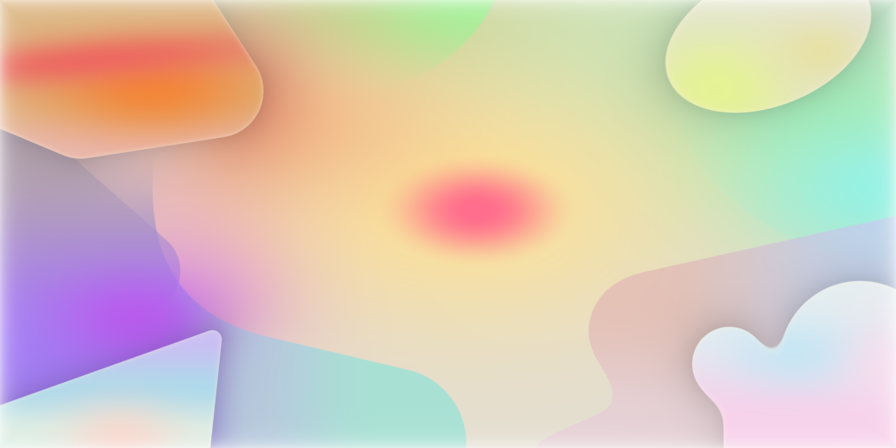
Give the GLSL for this background, as a Shadertoy shader.

```glsl
#define SHADOW 0.13
#define SHADOW_SIZE 0.035
#define RIM 0.35
#define RIM_WIDTH 0.004
#define BORDER 0.55
#define BORDER_WIDTH 0.018

// Soft elliptical falloff
float glow(vec2 p, vec2 centre, vec2 radius) {
    vec2 q = (p - centre) / radius;
    return exp(-dot(q, q));
}

void paint(inout vec3 col, vec3 tint, float amount) {
    col = mix(col, tint, amount);
}

float smin(float a, float b, float k) {
    float h = max(k - abs(a - b), 0.0) / k;
    return min(a, b) - 0.25 * k * h * h;
}

float segment(vec2 p, vec2 a, vec2 b) {
    vec2 e = b - a, w = p - a;
    return length(w - e * clamp(dot(w, e) / dot(e, e), 0.0, 1.0));
}

// Convex quad, counter-clockwise, with rounded corners
float roundQuad(vec2 p, vec2 a, vec2 b, vec2 c, vec2 d, float r) {
    vec2 v[4] = vec2[4](a, b, c, d);
    float dist = 1e3;
    bool inside = true;
    for (int i = 0; i < 4; i++) {
        vec2 s = v[i], t = v[(i + 1) % 4];
        vec2 e = t - s, w = p - s;
        dist = min(dist, segment(p, s, t));
        inside = inside && e.x * w.y - e.y * w.x > 0.0;
    }
    return (inside ? -dist : dist) - r;
}

float cover(float d) {
    float px = 1.0 / iResolution.y;
    return 1.0 - smoothstep(-px, px, d);
}

// Opaque sheet with a shadow outside and a pale rim
void sheet(inout vec3 col, vec3 fill, float d) {
    col *= 1.0 - SHADOW * exp(-max(d, 0.0) / SHADOW_SIZE);
    fill = mix(fill, vec3(1.0, 0.96, 0.88), RIM * exp(-abs(d) / RIM_WIDTH));
    col = mix(col, fill, cover(d));
}

vec3 backdrop(vec2 p) {
    vec3 col = vec3(0.89, 0.87, 0.82);
    paint(col, vec3(0.81, 0.89, 0.74), glow(p, vec2(1.30, 0.92), vec2(0.55, 0.32)));
    paint(col, vec3(0.76, 0.82, 0.56), glow(p, vec2(0.80, 1.00), vec2(0.36, 0.22)));
    paint(col, vec3(0.66, 0.92, 0.67), glow(p, vec2(1.83, 0.74), vec2(0.36, 0.24)));
    paint(col, vec3(0.56, 0.95, 0.92), glow(p, vec2(1.96, 0.58), vec2(0.25, 0.14)));
    paint(col, vec3(0.68, 0.62, 0.66), glow(p, vec2(0.00, 0.60), vec2(0.36, 0.25)));
    paint(col, vec3(0.90, 0.71, 0.78), glow(p, vec2(0.45, 0.48), vec2(0.30, 0.28)));
    paint(col, vec3(0.87, 0.60, 0.88), 0.8 * glow(p, vec2(0.46, 0.36), vec2(0.18, 0.14)));
    paint(col, vec3(0.99, 0.88, 0.59), glow(p, vec2(1.04, 0.55), vec2(0.48, 0.28)));
    paint(col, vec3(0.96, 0.75, 0.54), 0.85 * glow(p, vec2(0.70, 0.72), vec2(0.28, 0.17)));
    paint(col, vec3(0.90, 0.52, 0.42), 0.75 * glow(p, vec2(0.54, 0.79), vec2(0.15, 0.17)));
    // Hot core
    float core = length((p - vec2(1.065, 0.53)) / vec2(0.22, 0.125));
    paint(col, vec3(1.0, 0.43, 0.55), 1.0 - smoothstep(0.1, 1.05, core));
    return col;
}

// Large translucent areas behind the sheets
void veils(inout vec3 col, vec2 p) {
    float green = length(p - vec2(0.78, 1.156)) - 0.36;
    paint(col, vec3(0.60, 0.96, 0.58), cover(green) * 0.8 * glow(p, vec2(1.05, 1.0), vec2(0.22, 0.13)));

    float cyan = length(p - vec2(1.99, 0.953)) - 0.534;
    paint(col, vec3(0.62, 0.94, 0.84), 0.28 * cover(cyan) * smoothstep(1.45, 1.8, p.x));

    float cool = segment(p, vec2(0.26, 0.154), vec2(0.872, 0.01)) - 0.169;
    cool = smin(cool, p.x - 0.341, 0.26);
    vec3 shade = mix(vec3(0.64, 0.50, 0.96), vec3(0.72, 0.65, 0.72), smoothstep(0.2, 0.65, p.y));
    paint(shade, vec3(0.72, 0.79, 0.87), smoothstep(0.36, 0.56, p.x));
    paint(shade, vec3(0.66, 0.88, 0.83), smoothstep(0.55, 0.85, p.x));
    paint(col, shade, cover(cool) * (1.0 - smoothstep(0.45, 0.68, p.y)));

    float violet = roundQuad(p, vec2(0.3125, 0.396), vec2(-0.2, 0.85), vec2(-0.3, 0.4), vec2(0.0, 0.1), 0.09);
    shade = mix(vec3(0.65, 0.48, 0.95), vec3(0.69, 0.63, 0.69), smoothstep(0.25, 0.66, p.y));
    paint(col, shade, 0.65 * cover(violet) * smoothstep(0.24, 0.36, p.y));
    paint(col, vec3(0.74, 0.34, 0.94), 0.85 * glow(p, vec2(0.30, 0.29), vec2(0.17, 0.10)));

    float slope = p.y - 0.518 - 0.2226 * (p.x - 2.0);
    float bulge = (p.y - 0.12) / 0.08;
    float side = 1.31 + 0.057 * exp(-bulge * bulge) - 0.12 * (1.0 - smoothstep(0.0, 0.1, p.y)) - p.x;
    float rose = -smin(-slope, -side, 0.13);
    shade = mix(vec3(0.89, 0.74, 0.71), vec3(0.76, 0.81, 0.93), smoothstep(1.45, 1.95, p.x));
    paint(shade, vec3(0.90, 0.81, 0.84), 1.0 - smoothstep(0.05, 0.32, p.y));
    paint(col, shade, 0.85 * cover(rose));
}

void sheets(inout vec3 col, vec2 p) {
    // Warm sheet, upper left
    vec3 fill = mix(vec3(0.91, 0.73, 0.70), vec3(0.86, 0.72, 0.52), smoothstep(0.66, 0.80, p.y));
    paint(fill, vec3(0.95, 0.53, 0.22), glow(p, vec2(0.34, 0.80), vec2(0.24, 0.10)));
    paint(fill, vec3(0.93, 0.39, 0.38), 0.9 * glow(p, vec2(0.20, 0.865 + 0.08 * (p.x - 0.2)), vec2(0.42, 0.05)));
    sheet(col, fill, roundQuad(p, vec2(0.484, 0.797), vec2(0.30, 1.08), vec2(-0.13, 0.88), vec2(0.18, 0.75), 0.104));

    // Cream oval, upper right
    vec2 q = mat2(0.927, -0.375, 0.375, 0.927) * (p - vec2(1.715, 0.914)) / vec2(0.24, 0.15);
    fill = mix(vec3(0.89, 0.89, 0.82), vec3(0.90, 0.95, 0.58), glow(p, vec2(1.60, 0.80), vec2(0.18, 0.13)));
    paint(fill, vec3(0.91, 0.88, 0.62), 0.8 * glow(p, vec2(1.83, 0.885), vec2(0.10, 0.07)));
    sheet(col, fill, (length(q) - 1.0) * 0.17);

    // Pale wedge, lower left
    fill = mix(vec3(0.86, 0.93, 0.89), vec3(0.68, 0.85, 0.92), smoothstep(0.03, 0.14, p.y));
    paint(fill, vec3(0.79, 0.75, 0.95), smoothstep(0.13, 0.24, p.y));
    paint(fill, vec3(0.97, 0.84, 0.80), glow(p, vec2(0.27, 0.01), vec2(0.12, 0.09)));
    sheet(col, fill, roundQuad(p, vec2(0.474, 0.242), vec2(-0.2, 0.002), vec2(-0.2, -0.1), vec2(0.438, -0.1), 0.021));

    // Cloud, lower right
    float cloud = smin(length(p - vec2(1.92, 0.193)) - 0.18, length(p - vec2(1.628, 0.1875)) - 0.083, 0.06);
    cloud = smin(cloud, max(1.615 - p.x, p.y - 0.19), 0.06);
    fill = mix(vec3(0.97, 0.82, 0.92), vec3(0.90, 0.93, 0.94), smoothstep(0.07, 0.28, p.y));
    paint(fill, vec3(0.76, 0.90, 0.96), 0.85 * glow(p, vec2(1.78, 0.21), vec2(0.16, 0.08)));
    paint(fill, vec3(0.97, 0.86, 0.93), 0.8 * glow(p, vec2(1.98, 0.19), vec2(0.10, 0.10)));
    sheet(col, fill, cloud);
}

void mainImage(out vec4 fragColor, in vec2 fragCoord) {
    vec2 size = vec2(2.0, 1.0);
    vec2 p = size * fragCoord / iResolution.xy;
    vec3 col = backdrop(p);
    veils(col, p);
    sheets(col, p);
    // White frame
    vec2 inset = min(p, size - p);
    paint(col, vec3(1.0), BORDER * exp(-min(inset.x, inset.y) / BORDER_WIDTH));
    fragColor = vec4(col, 1.0);
}
```
